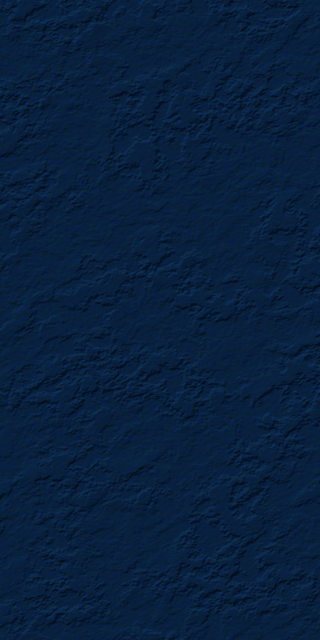
This texture is drawn by a WebGL 2 fragment shader. Its source:

```glsl
#version 300 es
precision highp float;

// Dark navy stucco: a height field of ragged plaster clumps and smoother
// trowelled patches, built from gradient noise and shaded as a relief by
// comparing heights towards and away from a light at the upper left.

uniform vec2 u_resolution;
out vec4 fragColor;

// Lengths are fractions of the canvas width, frequencies are cells per width.
const vec3 SHADOW_COLOR = vec3(0.006, 0.036, 0.090);
const vec3 BASE_COLOR   = vec3(0.032, 0.128, 0.244);
const vec3 LIGHT_COLOR  = vec3(0.062, 0.195, 0.350);
const vec3 TINT_SHIFT   = vec3(0.006, 0.006, -0.040);

const vec2  LIGHT_DIR   = vec2(-0.507, 0.862);
const float LIGHT_STEP  = 0.0016;
const float RELIEF      = 0.0092;

const vec2  GRAIN_AXIS  = vec2(0.927, 0.375);
const float GRAIN_SQUASH = 0.78;
const float CLUMP_FREQ  = 15.0;
const float CLUMP_GAIN  = 0.6;
const float CLUMP_EDGE  = 0.30;
const float PATCH_FREQ  = 4.5;
const float PATCH_MIN   = 0.28;
const float SKIN_FREQ   = 85.0;
const float SKIN_HEIGHT = 0.12;
const float TINT_FREQ   = 50.0;

// Unit gradient at a lattice point, from an integer hash.
vec2 latticeGradient(vec2 cell) {
    uvec2 q = uvec2(ivec2(cell) + 4096);
    uint h = q.x * 1597334677u ^ q.y * 3812015801u;
    h = (h ^ (h >> 15)) * 2246822519u;
    h = (h ^ (h >> 13)) * 3266489917u;
    h ^= h >> 16;
    float angle = float(h & 65535u) / 65536.0 * 6.28319;
    return vec2(cos(angle), sin(angle));
}

float gradientNoise(vec2 p) {
    vec2 cell = floor(p);
    vec2 f = p - cell;
    vec2 w = f * f * f * (f * (f * 6.0 - 15.0) + 10.0);
    vec2 dx = vec2(1.0, 0.0);
    vec2 dy = vec2(0.0, 1.0);
    float a = dot(latticeGradient(cell), f);
    float b = dot(latticeGradient(cell + dx), f - dx);
    float c = dot(latticeGradient(cell + dy), f - dy);
    float d = dot(latticeGradient(cell + 1.0), f - 1.0);
    return mix(mix(a, b, w.x), mix(c, d, w.x), w.y);
}

float fbm(vec2 p, int octaves, float gain) {
    const mat2 TURN = mat2(1.6, 1.2, -1.2, 1.6);
    float sum = 0.0;
    float amplitude = 1.0;
    for (int i = 0; i < octaves; i++) {
        sum += amplitude * gradientNoise(p);
        p = TURN * p + 17.3;
        amplitude *= gain;
    }
    return sum;
}

// Plaster height: clumps with ragged edges, faded in smooth patches.
float plasterHeight(vec2 p) {
    vec2 across = vec2(-GRAIN_AXIS.y, GRAIN_AXIS.x);
    vec2 g = vec2(dot(p, GRAIN_AXIS) * GRAIN_SQUASH, dot(p, across));
    float patches = fbm(g * PATCH_FREQ + 31.7, 3, 0.5);
    float rough = mix(PATCH_MIN, 1.0, smoothstep(-0.28, 0.22, patches));
    float clumps = fbm(g * CLUMP_FREQ, 4, CLUMP_GAIN);
    float plateau = smoothstep(-CLUMP_EDGE, CLUMP_EDGE, clumps);
    float skin = SKIN_HEIGHT * gradientNoise(g * SKIN_FREQ + 7.9);
    return rough * plateau + skin;
}

void main() {
    vec2 p = gl_FragCoord.xy / u_resolution.x;

    // Relief: slopes that face the light are bright, the others dark.
    vec2 offset = LIGHT_DIR * LIGHT_STEP;
    float drop = plasterHeight(p - offset) - plasterHeight(p + offset);
    float shade = tanh(RELIEF * drop / (2.0 * LIGHT_STEP));

    // Colour ramp with a slight drift between greener and bluer navy.
    vec3 color = mix(BASE_COLOR, LIGHT_COLOR, max(shade, 0.0));
    color = mix(color, SHADOW_COLOR, max(-shade, 0.0));
    color += TINT_SHIFT * gradientNoise(p * TINT_FREQ + 53.1);

    fragColor = vec4(clamp(color, 0.0, 1.0), 1.0);
}
```
